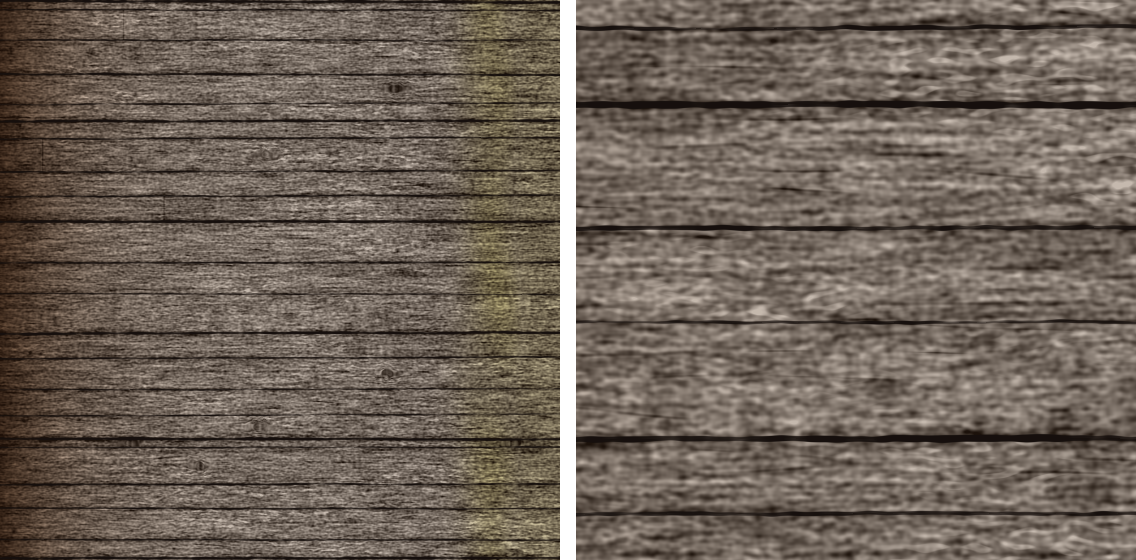
Left: the whole. Right: its middle third, enlarged.
A Shadertoy shader for this texture:

```glsl
// Weathered horizontal timber boards with dark gaps, knots, stains and a mossy band.

const int GAPS = 22;
// Gap heights, measured down from the top, and how heavy each gap is
const float GAP_Y[GAPS] = float[](.003, .018, .072, .133, .185, .216, .247, .306, .350, .396, .469,
                                  .525, .595, .639, .695, .741, .784, .799, .865, .908, .964, .997);
const float GAP_WEIGHT[GAPS] = float[](.9, .3, .3, .6, .3, .8, .4, .4, .4, 1., .5,
                                       .2, .9, .4, .3, .2, .9, .3, .5, .4, .4, .9);
const float GAP_THIN = .0004;
const float GAP_THICK = .0018;
const float GAP_TILT = .007;

const vec3 WOOD_DARK = vec3(.16, .12, .09);
const vec3 WOOD_LIGHT = vec3(.65, .605, .565);
const vec3 GAP_COLOR = vec3(.085, .06, .05);
const vec3 BROWN_TINT = vec3(1.06, .88, .72);
const vec3 OLIVE_TINT = vec3(1.01, 1.01, .74);

const float BASE_TONE = .64;
const int KNOTS = 7;
const vec2 KNOT_SIZE = vec2(.021, .011);
const float STAIN_COLUMNS = 15.;
const float STAIN_CHANCE = .24;
const float JOINT_CHANCE = .12;
const float MOSS_X = .885;
const float MOSS_WIDTH = .055;

vec2 hash2(vec2 p) {
    vec3 q = fract(p.xyx * vec3(.1031, .1030, .0973));
    q += dot(q, q.yzx + 33.33);
    return fract((q.xx + q.yz) * q.zy);
}

float cornerSlope(vec2 cell, vec2 corner, vec2 f) {
    return dot(hash2(cell + corner) * 2. - 1., f - corner);
}

// Gradient noise, roughly -1 to 1
float noise(vec2 p) {
    vec2 i = floor(p), f = p - i;
    vec2 u = f * f * f * (f * (f * 6. - 15.) + 10.);
    float low = mix(cornerSlope(i, vec2(0, 0), f), cornerSlope(i, vec2(1, 0), f), u.x);
    float high = mix(cornerSlope(i, vec2(0, 1), f), cornerSlope(i, vec2(1, 1), f), u.x);
    return 1.5 * mix(low, high, u.y);
}

// Wood tone from long fibres, fine speckle, thin cracks and pale worn flakes
float grainTone(vec2 p, float seed) {
    vec2 q = p + vec2(seed * 3.7, seed * 1.3);
    q.y += .002 * noise(q * vec2(9., 30.));
    float stretch = mix(5., 13., hash2(vec2(seed, 4.)).x);
    float fibres = .2 * noise(q * vec2(stretch, 85.)) + .4 * noise(q * vec2(stretch * 3., 215.));
    float speckle = .42 * noise(q * vec2(130., 290.)) + .2 * noise(q * vec2(230., 260.) + 11.);
    float blotches = .1 * noise(q * vec2(7., 24.));
    float worn = smoothstep(-.1, .5, noise(q * vec2(4., 17.) + 31.));
    float flakes = smoothstep(.05, .4, noise(q * vec2(60., 210.) + 57.));
    float cracks = 1. - smoothstep(.0, .09, abs(noise(q * vec2(4., 62.) + 83.)));
    cracks *= smoothstep(-.05, .35, noise(q * vec2(16., 50.) + 19.));
    return fibres + speckle + blotches + worn * (.36 * flakes + .02) - .3 * cracks;
}

void mainImage(out vec4 fragColor, in vec2 fragCoord) {
    vec2 p = fragCoord / iResolution.xy;
    p.y = 1. - p.y;
    float soft = 1. / iResolution.y;

    // Gaps between boards, with the board number counted downward
    int board = 0;
    float gap = 0., shade = 0.;
    for (int i = 0; i < GAPS; i++) {
        float id = float(i);
        float tilt = GAP_TILT * (hash2(vec2(id, 9.)).x - .5) * (p.x - .5);
        float d = p.y - GAP_Y[i] - tilt - .0014 * noise(vec2(p.x * 7., id * 5.3));
        d -= .0007 * noise(vec2(p.x * 70., id * 2.7));
        if (d > 0.) board = i + 1;
        // Thin gaps fade in and out along their length
        float rough = noise(vec2(p.x * 18., id * 3.1)) + .6 * noise(vec2(p.x * 75., id * 6.7));
        float width = mix(GAP_THIN, GAP_THICK, GAP_WEIGHT[i]) * (1. + .6 * rough);
        float line = 1. - smoothstep(width - soft * .5, width + soft, abs(d));
        gap = max(gap, line * clamp(mix(.68, 1.05, GAP_WEIGHT[i]) + .5 * rough, 0., 1.));
        shade = max(shade, exp(-abs(d) / .004) * mix(.1, .45, GAP_WEIGHT[i]) * (1. + .7 * rough));
    }
    float seed = float(board);

    // Knots bend the grain around them
    vec2 q = p;
    float knotTone = 0.;
    for (int i = 0; i < KNOTS; i++) {
        vec2 r = hash2(vec2(float(i) * 7.3, 21.));
        int k = 1 + int(r.y * float(GAPS - 3));
        vec2 d = (p - vec2(r.x, .5 * (GAP_Y[k] + GAP_Y[k + 1]))) / KNOT_SIZE;
        float dist = length(d) + .5 * noise(p * 90.);
        float inside = k + 1 == board ? exp(-dist * dist) : 0.;
        q.y -= .012 * d.y * inside;
        knotTone += inside * (.08 * sin(dist * 11.) - .24);
    }

    // Small dark stains and occasional faint board joints
    float column = floor(p.x * STAIN_COLUMNS);
    vec2 pick = hash2(vec2(column, seed + 40.));
    vec2 spot = hash2(vec2(column + 60., seed));
    float top = GAP_Y[max(board - 1, 0)], bottom = GAP_Y[min(board, GAPS - 1)];
    vec2 s = p - vec2((column + .2 + .6 * spot.x) / STAIN_COLUMNS, mix(top, bottom, .2 + .6 * spot.y));
    s /= vec2(.0045, mix(.004, .013, pick.y));
    float stain = step(pick.x, STAIN_CHANCE) * exp(-dot(s, s)) * (.7 + .9 * noise(p * 160.));
    vec2 joint = hash2(vec2(seed, 77.));
    float jointLine = step(joint.x, JOINT_CHANCE) * (1. - smoothstep(.0004, .0004 + soft, abs(p.x - joint.y)));

    // Light falls off to the left, and slightly to the right
    float leftFade = exp(-p.x / .11);
    float tone = BASE_TONE - .54 * leftFade - .07 * smoothstep(.58, .82, p.x);
    tone += .07 * (hash2(vec2(seed, 2.)).y - .5);
    tone += grainTone(q, seed) * (1. - .6 * leftFade) + knotTone;
    tone -= .3 * stain + .2 * jointLine + shade;
    vec3 color = mix(WOOD_DARK, WOOD_LIGHT, clamp(tone, -.1, 1.25));

    // Brown left edge, mossy band and warm right edge
    float mossBand = exp(-pow((p.x - MOSS_X) / MOSS_WIDTH, 2.));
    float moss = mossBand * clamp(.7 + .5 * noise(p * vec2(9., 5.)), 0., 1.);
    moss = max(moss, .5 * smoothstep(.84, .95, p.x));
    color *= mix(vec3(1), BROWN_TINT, leftFade) * mix(vec3(1), OLIVE_TINT, moss);
    color = mix(color, GAP_COLOR, gap);
    fragColor = vec4(clamp(color, 0., 1.), 1.);
}
```
